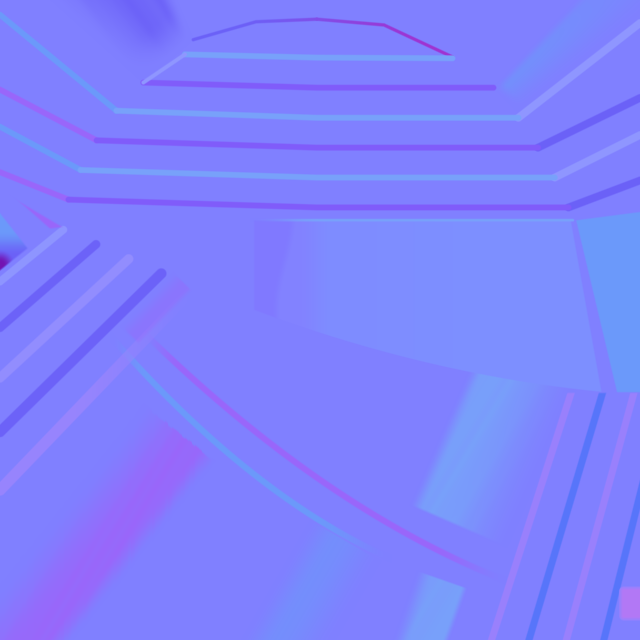
This texture map is drawn by a three.js fragment shader. Its source:

```glsl
varying vec2 vUv;

const vec3 CYAN = vec3(.47, .63, .98);
const vec3 BLUE = vec3(.42, .6, .98);
const vec3 PALE = vec3(.56, .59, 1);
const vec3 PURPLE = vec3(.5, .36, .98);
const vec3 INDIGO = vec3(.42, .38, .97);
const vec3 VIOLET = vec3(.6, .4, .98);
const vec3 PINK = vec3(.6, .5, .99);

float hash(float n) {
  n = fract(n * .1031);
  n *= n + 33.33;
  return fract(n * (n + n));
}

// Smooth ramp in either direction
float ramp(float a, float b, float x) {
  x = clamp((x - a) / (b - a), 0., 1.);
  return x * x * (3. - 2. * x);
}

float streaks(float x) {
  float cell = floor(x);
  return mix(hash(cell), hash(cell + 1.), ramp(0., 1., x - cell));
}

void paint(inout vec3 col, vec3 tone, float mask) {
  col = mix(col, tone, mask);
}

// Segment of half width w
float line(vec2 p, vec2 a, vec2 b, float w) {
  vec2 q = p - a, d = b - a;
  float dist = length(q - d * clamp(dot(q, d) / dot(d, d), 0., 1.));
  return ramp(w + .0015, w - .0015, dist);
}

float path(vec2 p, vec2 a, vec2 b, vec2 c, float w) {
  return max(line(p, a, b, w), line(p, b, c, w));
}

// Coverage to the left of the edge a to b
float side(vec2 p, vec2 a, vec2 b, float soft) {
  vec2 d = normalize(b - a), q = p - a;
  return ramp(-.0015, soft, d.x * q.y - d.y * q.x);
}

// Region inside three chained edges
float region(vec2 p, vec2 a, vec2 b, vec2 c, vec2 d, vec3 soft) {
  return side(p, a, b, soft.x) * side(p, b, c, soft.y) * side(p, c, d, soft.z);
}

// Band along an axis, with left and right falloff
float beam(vec2 p, vec2 top, vec2 axis, float w, float len, vec2 soft) {
  vec2 q = p - top;
  float along = dot(q, axis), across = dot(q, vec2(-axis.y, axis.x));
  float body = ramp(-w, soft.x - w, across) * ramp(w, w - soft.y, across);
  return body * ramp(-.002, .002, along) * ramp(len, len - .006, along);
}

// Parabolic groove that fades at both ends
float groove(vec2 p, vec2 start, float slope, float bend, float len) {
  float t = p.x - start.x;
  float dist = abs(p.y - start.y + slope * t - bend * t * t);
  dist /= length(vec2(1, slope - 2. * bend * t));
  return ramp(-.01, .05, t) * ramp(len, len - .12, t) * ramp(.0065, .003, dist);
}

void main() {
  vec2 p = vUv;
  vec3 col = vec3(.5, .5, 1);

  // Shaded fans in the upper corners
  vec2 notch = vec2(.224, .871), hinge = vec2(.771, .863);
  float fan = region(p, vec2(.08, 1), notch, vec2(.302, .938), vec2(.276, 1), vec3(.08, .06, .025));
  paint(col, INDIGO, fan * (.7 + .3 * streaks((p.x + .7 * p.y) * 60.)));
  fan = region(p, vec2(.9, 1), hinge, vec2(.81, .825), vec2(1, .97), vec3(.015, .02, .06));
  paint(col, BLUE, fan * max(0., .75 - 1.8 * distance(p, hinge)));

  // Arch
  vec3 rim = mix(INDIGO, vec3(.62, .2, .82), ramp(.35, .68, p.x));
  vec2 crown = vec2(.495, .97), shelf = vec2(.289, .915);
  paint(col, rim, path(p, vec2(.302, .938), vec2(.4, .966), crown, .0025));
  paint(col, rim, path(p, crown, vec2(.6, .961), vec2(.707, .911), .0025));
  paint(col, CYAN, path(p, shelf, vec2(.495, .91), vec2(.707, .909), .0045));
  paint(col, PURPLE, path(p, notch, vec2(.495, .863), hinge, .0045));
  paint(col, PALE, line(p, notch, shelf, .003));

  // Bent step edges
  for (int i = 0; i < 4; i++) {
    float k = float(i), odd = mod(k, 2.);
    vec2 ends = vec2(.977, .964) - .117 * k + k * (k - 1.) * (.0535 - .012 * k);
    vec2 l = vec2(.182 - .034 * k + .003 * k * k, .827 - .0463 * k);
    vec2 r = vec2(.81 + .033 * k - .0023 * k * k, .816 - .0467 * k);
    paint(col, mix(BLUE, VIOLET, odd), line(p, vec2(0, ends.x), l, .0045));
    paint(col, mix(PALE, INDIGO, odd), line(p, r, vec2(1, ends.y), .006));
    paint(col, mix(CYAN, PURPLE, odd), path(p, l, vec2(.495, r.y), r, .0045));
  }

  // Sloped bands with fine streaks
  float grain = .85 + .15 * streaks((p.x - .6 * p.y) * 90.);
  vec2 top = vec2(.28, .325 - .004 * hash(floor(p.x * 190.)));
  paint(col, VIOLET, grain * beam(p, top, vec2(-.62, -.78), .072, 1., vec2(.09, .035)));
  paint(col, CYAN, grain * beam(p, vec2(.836, .451), vec2(-.4, -.916), .084, .3, vec2(.025, .12)));
  paint(col, CYAN, grain * beam(p, vec2(.691, .094), vec2(-.33, -.944), .043, .3, vec2(.03, .012)));
  paint(col, BLUE, .55 * beam(p, vec2(.54, .155), vec2(-.5, -.866), .065, .4, vec2(.05, .08)));

  // Curved grooves
  paint(col, VIOLET, groove(p, vec2(.232, .473), .969, .516, .56));
  paint(col, BLUE, groove(p, vec2(.182, .464), 1.124, .79, .43));

  // Faceted panel and its bright neighbour
  float t = p.x - .397;
  float panel = ramp(-.0015, .0015, p.y - .516 + .373 * t - .252 * t * t);
  panel *= region(p, vec2(.94, .388), vec2(.892, .656), vec2(.397, .656), vec2(.397, .5), vec3(.002));
  float lean = p.x - .025 * ramp(.52, .66, p.y);
  vec3 facet = mix(vec3(.5, .475, 1), vec3(.51, .51, 1), ramp(.425, .44, lean));
  paint(facet, vec3(.49, .56, 1), .8 * ramp(.465, .52, p.x) + .2 * ramp(.55, .75, p.x));
  paint(col, facet, panel);
  paint(col, BLUE, region(p, vec2(1, .669), vec2(.9, .656), vec2(.964, .387), vec2(1, .387), vec3(.002)));
  paint(col, CYAN, ramp(.39, .5, p.x) * line(p, vec2(.39, .656), vec2(.895, .656), .002));

  // Alternating rails at both sides
  for (int i = 0; i < 5; i++) {
    float k = float(i), odd = mod(k, 2.);
    vec2 head = vec2(.099 + .051 * k, .641 - .0228 * k);
    vec2 tail = vec2(0, .56 - .069 * k - .0031 * k * k);
    float rail = line(p, head, tail, .006 + .0007 * k);
    rail *= k > 3. ? ramp(.32, .1, p.x) : .95;
    paint(col, mix(mix(PALE, PINK, k * .2), INDIGO, odd), rail);
    rail = line(p, vec2(.893 + .049 * k, .388), vec2(.768 + .0585 * k, 0), .0055);
    rail *= ramp(.388, .384, p.y) * step(k, 3.);
    paint(col, mix(PINK, vec3(.34, .46, .98), odd), rail);
  }
  paint(col, VIOLET, .4 * beam(p, vec2(.285, .56), vec2(-.7, -.72), .022, .12, vec2(.025, .01)));

  // Small corner pieces
  vec2 a = vec2(-.03, .553);
  float chip = region(p, a, vec2(.044, .612), vec2(-.03, .706), a, vec3(.003));
  paint(col, mix(INDIGO, BLUE, ramp(.6, .64, p.y)), chip);
  paint(col, vec3(.45, .08, .7), chip * ramp(.025, .005, distance(p, vec2(0, .586))));
  a = vec2(.099, .645);
  paint(col, VIOLET, region(p, a, vec2(.026, .688), vec2(.078, .642), a, vec3(.003)));
  vec2 box = abs(p - vec2(.995, .057)) - vec2(.02, .019);
  float edge = length(max(box, 0.)) - .007;
  paint(col, mix(vec3(.7, .47, .96), PINK, ramp(-.006, 0., edge)), ramp(.002, -.001, edge));

  gl_FragColor = vec4(col, 1);
}
```
